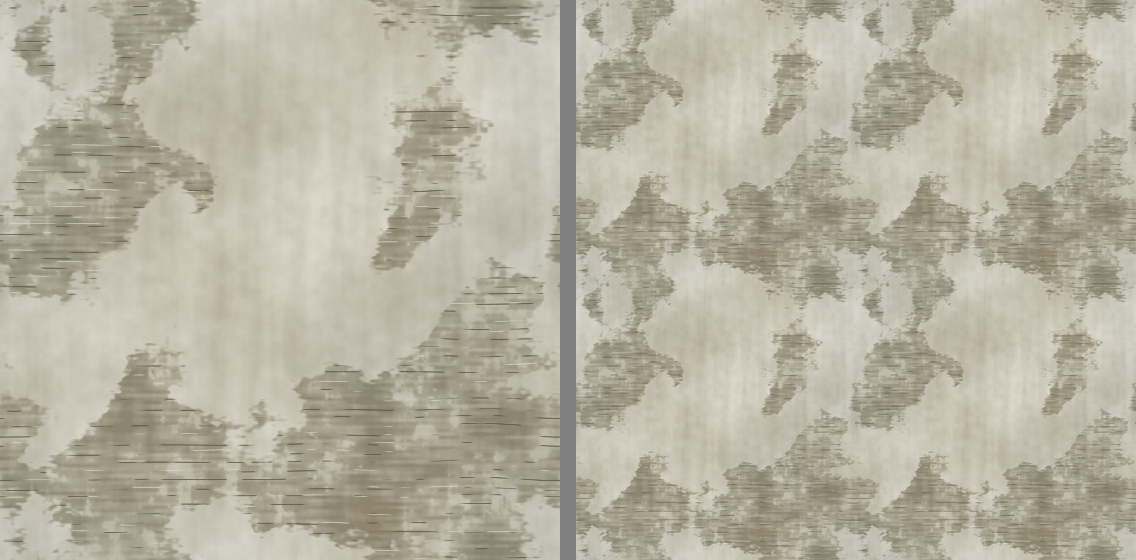
Left: one tile. Right: repeated 2 by 2.
Reproduce this texture procedurally as a WebGL 1 fragment shader.

```glsl
precision highp float;
// Worn plaster over woven cloth: ragged patches of ribbed, dashed weave show
// through pale, cloudy plaster with faint vertical streaks.
// Every layer is lattice noise wrapped to whole cell counts, so the tile repeats.

uniform vec2 u_resolution;

const vec3 PLASTER_SHADE = vec3(0.700, 0.680, 0.610);
const vec3 PLASTER_PALE  = vec3(0.850, 0.842, 0.795);
const vec3 CLOTH_DARK    = vec3(0.545, 0.522, 0.440);
const vec3 CLOTH_LIGHT   = vec3(0.760, 0.742, 0.670);
const vec3 GAP_COLOR     = vec3(0.370, 0.350, 0.285);
const vec3 WARM_TINT     = vec3(0.030, 0.000, -0.030);

const float PATCH_CELLS = 3.0;      // patches across the tile
const float PATCH_LEVEL = 0.04;     // higher leaves less cloth
const float PATCH_SOFTNESS = 0.055;
const float WARP = 0.045;           // bending of the patch outlines
const float DASH_ROWS = 64.0;
const float DASH_CELLS = 36.0;      // dash segments along a row
const float DASH_HALF_WIDTH = 0.0017;
const float RIB_ROWS = 160.0;       // fine horizontal threads

float hash(vec2 p) {
  return fract(sin(dot(p, vec2(127.1, 311.7))) * 43758.5453);
}

// Hash of a lattice cell, wrapped to the given cell counts.
float cellHash(vec2 cell, vec2 cells, float seed) {
  return hash(mod(cell, cells) + seed * 17.3);
}

float valueNoise(vec2 uv, vec2 cells, float seed) {
  vec2 p = uv * cells;
  vec2 i = floor(p);
  vec2 f = fract(p);
  f = f * f * (3.0 - 2.0 * f);
  float bottom = mix(cellHash(i, cells, seed),
                     cellHash(i + vec2(1.0, 0.0), cells, seed), f.x);
  float top = mix(cellHash(i + vec2(0.0, 1.0), cells, seed),
                  cellHash(i + vec2(1.0, 1.0), cells, seed), f.x);
  return mix(bottom, top, f.y);
}

float fbm(vec2 uv, vec2 cells, float seed) {
  float sum = 0.0;
  float amp = 0.516;
  for (int i = 0; i < 5; i++) {
    sum += amp * valueNoise(uv, cells, seed + float(i));
    cells *= 2.0;
    amp *= 0.5;
  }
  return sum;
}

// Slope of a random lattice gradient at the offset from its corner.
float corner(vec2 i, vec2 f, vec2 offset, vec2 cells, float seed) {
  float angle = 6.28318 * cellHash(i + offset, cells, seed);
  return dot(vec2(cos(angle), sin(angle)), f - offset);
}

float gradientNoise(vec2 uv, vec2 cells, float seed) {
  vec2 i = floor(uv * cells);
  vec2 f = fract(uv * cells);
  vec2 s = f * f * f * (f * (f * 6.0 - 15.0) + 10.0);
  float bottom = mix(corner(i, f, vec2(0.0), cells, seed),
                     corner(i, f, vec2(1.0, 0.0), cells, seed), s.x);
  float top = mix(corner(i, f, vec2(0.0, 1.0), cells, seed),
                  corner(i, f, vec2(1.0), cells, seed), s.x);
  return mix(bottom, top, s.y);
}

// Signed patch field: positive where the cloth is bare.
float patchField(vec2 uv) {
  vec2 bend = vec2(fbm(uv, vec2(6.0), 3.0), fbm(uv, vec2(6.0), 11.0)) - 0.5;
  vec2 p = uv + 2.0 * WARP * bend;
  vec2 cells = vec2(PATCH_CELLS);
  float sum = 0.0;
  float amp = 1.0;
  for (int i = 0; i < 6; i++) {
    sum += amp * gradientNoise(p, cells, 21.0 + float(i));
    cells *= 2.0;
    amp *= 0.52;
  }
  float fray = valueNoise(uv, vec2(90.0, 200.0), 31.0) - 0.5;
  return sum + 0.13 * fray - PATCH_LEVEL;
}

// Broken thin lines, one per row; amount sets how many segments show.
float dashes(vec2 uv, float amount, float seed) {
  float wobble = 0.5 * valueNoise(uv, vec2(7.0, 5.0), seed);
  float y = uv.y * DASH_ROWS + wobble;
  float row = mod(floor(y), DASH_ROWS);
  float center = 0.3 + 0.4 * hash(vec2(row, seed));
  float dist = abs(fract(y) - center) / DASH_ROWS;
  float line = 1.0 - smoothstep(0.2 * DASH_HALF_WIDTH, DASH_HALF_WIDTH, dist);
  vec2 rowPoint = vec2(uv.x, row / DASH_ROWS + 0.0001);
  float along = 0.6 * valueNoise(rowPoint, vec2(DASH_CELLS, DASH_ROWS), seed + 1.0)
              + 0.4 * valueNoise(rowPoint, vec2(8.0, DASH_ROWS), seed + 2.0);
  return line * smoothstep(1.0 - amount, 1.14 - amount, along);
}

void main() {
  vec2 uv = gl_FragCoord.xy / u_resolution;
  float field = patchField(uv);
  float cloud = fbm(uv, vec2(5.0), 41.0) - 0.5;
  float streak = fbm(uv, vec2(38.0, 4.0), 51.0) - 0.5;
  float grain = fbm(uv, vec2(48.0), 61.0) - 0.5;
  float mottle = fbm(uv, vec2(9.0, 12.0), 71.0) - 0.5;

  // Plaster, slightly paler along the patch outlines.
  float halo = 0.12 * exp(-12.0 * abs(field));
  float plasterTone = 0.54 + 1.2 * cloud + 0.55 * streak + 0.4 * grain + halo;
  vec3 plaster = mix(PLASTER_SHADE, PLASTER_PALE, clamp(plasterTone, 0.0, 1.0));

  // Cloth: ribs, then dark gaps and pale threads.
  float rib = valueNoise(uv, vec2(14.0, RIB_ROWS), 81.0) - 0.5;
  float clothTone = 0.46 + 1.1 * mottle + 0.5 * streak + 0.5 * rib + 0.6 * grain;
  vec3 cloth = mix(CLOTH_DARK, CLOTH_LIGHT, clamp(clothTone, 0.0, 1.0));
  float scuff = smoothstep(0.04, 0.2, 0.8 * grain + 0.7 * mottle + 0.3 * streak);
  cloth = mix(cloth, plaster, 0.6 * scuff);
  cloth = mix(cloth, PLASTER_PALE, 0.65 * dashes(uv, 0.37, 91.0));
  cloth = mix(cloth, GAP_COLOR, 0.8 * dashes(uv, 0.46, 101.0));

  float bare = smoothstep(-PATCH_SOFTNESS, PATCH_SOFTNESS, field);
  vec3 color = mix(plaster, cloth, bare);
  color += WARM_TINT * (fbm(uv, vec2(3.0), 111.0) - 0.5);
  gl_FragColor = vec4(color, 1.0);
}
```
